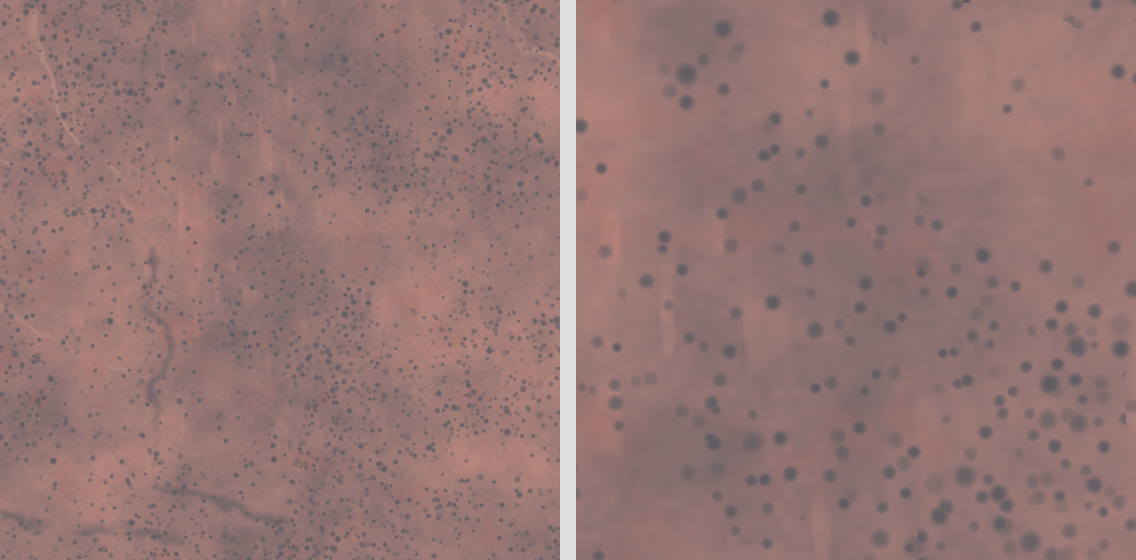
Left: the whole. Right: its middle third, enlarged.
Reproduce this texture procedurally as a Shadertoy shader.

```glsl
// Dusty rose ground seen from above: layered noise gives muddy and pale patches,
// upright streaks cross the middle, thin pale and dark veins wander through,
// and clustered soft blue-grey specks are scattered from jittered grids.

const vec3 MUD = vec3(0.455, 0.398, 0.412);
const vec3 PALE_ROSE = vec3(0.725, 0.530, 0.492);
const vec3 SPECK = vec3(0.315, 0.335, 0.370);
const vec3 VEIN_LIGHT = vec3(0.735, 0.560, 0.515);
const vec3 VEIN_DARK = vec3(0.385, 0.365, 0.390);
const vec3 RUST = vec3(0.640, 0.430, 0.410);
const float PATCH_SCALE = 5.0;
const float PATCH_CONTRAST = 0.95;
const float GRAIN_SCALE = 150.0;
const float GRAIN_CONTRAST = 0.13;
const float SMALL_SPECK_GRID = 92.0;
const float LARGE_SPECK_GRID = 50.0;

float hash(vec2 p) {
    vec3 q = fract(p.xyx * 0.1031);
    q += dot(q, q.yzx + 33.33);
    return fract((q.x + q.y) * q.z);
}

float noise(vec2 p) {
    vec2 cell = floor(p), f = fract(p);
    f = f * f * (3.0 - 2.0 * f);
    float low = mix(hash(cell), hash(cell + vec2(1, 0)), f.x);
    float high = mix(hash(cell + vec2(0, 1)), hash(cell + vec2(1, 1)), f.x);
    return mix(low, high, f.y);
}

float fbm(vec2 p) {
    float sum = 0.0, weight = 0.5;
    for (int i = 0; i < 5; i++) {
        sum += weight * noise(p);
        p = mat2(1.6, 1.2, -1.2, 1.6) * p + 7.3;
        weight *= 0.55;
    }
    return sum / 1.055;
}

// Soft round specks; density is the chance that a cell holds one.
float specks(vec2 uv, float grid, float radius, float density, float seed) {
    vec2 p = uv * grid;
    float cover = 0.0;
    for (int y = -1; y <= 1; y++)
    for (int x = -1; x <= 1; x++) {
        vec2 cell = floor(p) + vec2(x, y);
        vec2 id = cell + seed;
        vec2 center = cell + vec2(hash(id + 11.7), hash(id + 47.1));
        float r = radius * grid * mix(0.75, 1.3, hash(id + 83.9));
        float strength = mix(0.3, 0.95, hash(id + 129.3));
        float spot = smoothstep(r, r * 0.25, length(p - center));
        cover = max(cover, spot * strength * step(hash(id), density));
    }
    return cover;
}

// Tapered line from a to b with a soft profile.
float vein(vec2 p, vec2 a, vec2 b, float width) {
    vec2 along = b - a;
    float h = clamp(dot(p - a, along) / dot(along, along), 0.0, 1.0);
    return smoothstep(width, 0.0, length(p - a - along * h));
}

void mainImage(out vec4 fragColor, in vec2 fragCoord) {
    vec2 uv = fragCoord / iResolution.y;
    vec2 coarseWarp = vec2(noise(uv * 13.0), noise(uv * 13.0 + 31.0)) - 0.5;
    vec2 fineWarp = vec2(noise(uv * 45.0 + 5.0), noise(uv * 45.0 + 63.0)) - 0.5;
    vec2 bent = uv + 0.050 * coarseWarp + 0.016 * fineWarp;

    // Muddy and pale patches with fine grain
    float patches = fbm(uv * PATCH_SCALE + 2.0 * coarseWarp * 0.3 + 3.7);
    float mottle = fbm(uv * 28.0 + 19.0);
    float grain = noise(uv * GRAIN_SCALE);
    float tone = 0.56 + PATCH_CONTRAST * (patches - 0.5) + 0.42 * (mottle - 0.5);
    tone += GRAIN_CONTRAST * (grain - 0.5);

    // Upright streaks through the middle, leaning slightly outward
    float middle = smoothstep(0.21, 0.05, abs(bent.x - 0.42)) * smoothstep(0.10, 0.28, bent.y);
    vec2 streakUv = vec2(uv.x + 0.12 * (uv.y - 0.5) * (uv.x - 0.3) / 0.3, uv.y);
    float streak = noise(streakUv * vec2(34.0, 6.0) + 0.8 * coarseWarp);
    float fleck = noise(streakUv * vec2(62.0, 17.0) + 91.0);
    tone += middle * (0.26 * (streak - 0.5) - 0.09 + 0.24 * smoothstep(0.72, 0.95, fleck));

    // Speck clusters darken the ground around them
    float cluster = smoothstep(0.36, 0.68, fbm(uv * 7.0 + 53.0));
    float lowBand = smoothstep(0.18, 0.0, bent.y);
    tone -= 0.15 * (cluster - 0.4) + 0.12 * lowBand;
    vec3 color = mix(MUD, PALE_ROSE, clamp(tone, 0.0, 1.0));
    color = mix(color, RUST, 0.35 * smoothstep(0.58, 0.8, fbm(uv * 17.0 + 77.0)));

    // Pale veins, broken along their length
    float light = vein(bent, vec2(0.05, 0.99), vec2(0.09, 0.80), 0.009);
    light = max(light, vein(bent, vec2(0.09, 0.80), vec2(0.28, 0.61), 0.008));
    light = max(light, vein(bent, vec2(0.00, 0.71), vec2(0.18, 0.70), 0.009));
    light = max(light, vein(bent, vec2(0.01, 0.45), vec2(0.23, 0.33), 0.009));
    light = max(light, vein(bent, vec2(0.89, 1.01), vec2(1.01, 0.87), 0.009));
    light *= smoothstep(0.15, 0.7, noise(uv * 24.0 + 41.0));
    color = mix(color, VEIN_LIGHT, 0.65 * light);

    // Dark veins with a faint halo
    float dark = vein(bent, vec2(0.28, 0.56), vec2(0.29, 0.18), 0.013);
    dark = max(dark, vein(bent, vec2(0.30, 0.14), vec2(0.67, 0.05), 0.015));
    dark = max(dark, vein(bent, vec2(0.03, 0.07), vec2(0.32, 0.05), 0.016));
    dark *= smoothstep(0.05, 0.75, noise(uv * 19.0 + 13.0));
    color = mix(color, VEIN_DARK, 0.55 * dark);

    // Scattered specks
    float density = mix(0.09, 0.40, cluster) * (1.0 - 0.5 * middle);
    float small = specks(uv, SMALL_SPECK_GRID, 0.0052, density, 0.0);
    float large = specks(uv, LARGE_SPECK_GRID, 0.0074, density * 0.55, 300.0);
    color = mix(color, SPECK, 0.82 * max(small, large));

    fragColor = vec4(color, 1.0);
}
```
